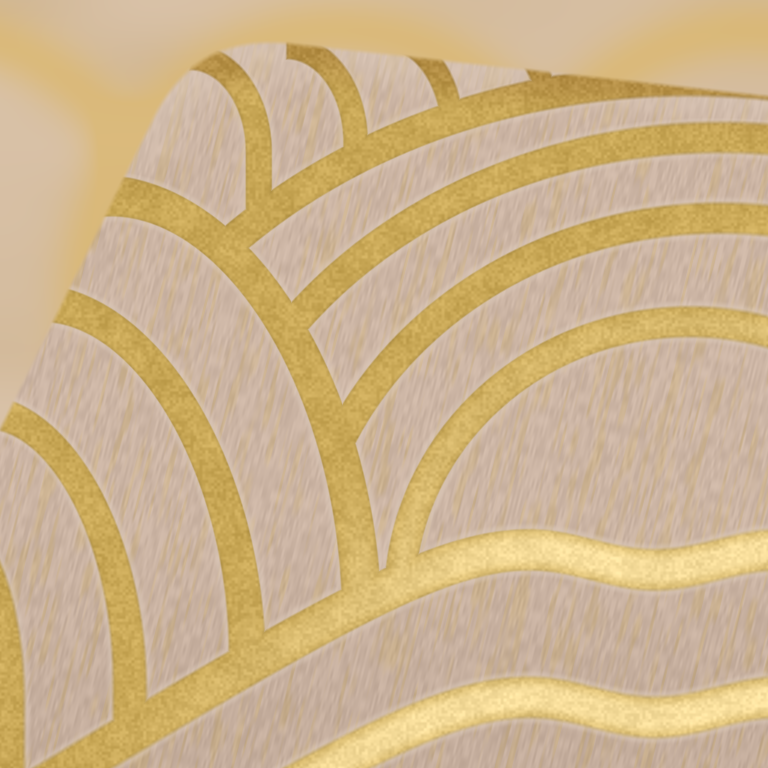
Write a Shadertoy shader that draws this pattern.

```glsl
// Draws a folded sheet of overlapping gold-foil scallops on woven beige, over a blurred backdrop.

const vec3 BEIGE = vec3(0.80, 0.71, 0.645);
const vec3 WARM_THREAD = vec3(0.80, 0.70, 0.57);
const vec3 PALE = vec3(0.87, 0.80, 0.74);
const vec3 GOLD = vec3(0.79, 0.66, 0.34);
const vec3 DARK_GOLD = vec3(0.66, 0.50, 0.23);
const vec3 BRIGHT_GOLD = vec3(0.97, 0.87, 0.61);

float hash(vec2 p) {
    vec3 q = fract(p.xyx * 0.1031);
    q += dot(q, q.yzx + 33.33);
    return fract((q.x + q.y) * q.z);
}

float noise(vec2 p) {
    vec2 i = floor(p), f = fract(p);
    f = f * f * (3.0 - 2.0 * f);
    return mix(mix(hash(i), hash(i + vec2(1, 0)), f.x),
               mix(hash(i + vec2(0, 1)), hash(i + vec2(1, 1)), f.x), f.y);
}

// Signed distance to an elliptic arch whose legs run straight down.
float arch(vec2 p, vec2 centre, vec2 radii) {
    vec2 q = p - centre;
    q.y = min(q.y, 0.0);
    float f = length(q / radii);
    return (f - 1.0) * f / max(length(q / (radii * radii)), 0.001);
}

float leftArch(vec2 p, float k) {
    vec2 centre = vec2(0.182, 0.690) + k * vec2(-0.107, 0.098) + k * k * vec2(0.008, -0.009);
    vec2 radii = vec2(0.289, 0.475) - k * vec2(0.040, 0.066) - k * k * vec2(0.010, 0.008);
    return arch(p - vec2(0.0, 0.25 * p.x), centre, radii);
}

float rightArch(vec2 p, float k) {
    vec2 centre = vec2(0.898 + 0.059 * k - 0.0195 * k * k, 0.781);
    vec2 radii = vec2(0.378, 0.362) + k * vec2(0.176, 0.150) - k * k * vec2(0.009, 0.015);
    return arch(p, centre, radii);
}

// Gently rolling arch of the lowest scallop, negative below the curve.
float lowerArch(vec2 p, float k) {
    float run = 0.63 * max(0.69 - p.x, 0.0);
    float bend = length(vec2(0.105, run));
    float roll = 0.013 * (1.0 - cos(19.3 * max(p.x - 0.69, 0.0)));
    float curve = 0.716 + 0.192 * k + bend - 0.105 + roll;
    return (curve - p.y) / length(vec2(1.0, 0.63 * run / bend));
}

// Lays one outlined scallop over the foil distance behind it.
float overlay(float behind, float outline, float rings, float halfWidth) {
    return min(outline < 0.0 ? rings : behind, abs(outline) - halfWidth);
}

float foilDistance(vec2 p) {
    float top = 1.0, right = 1.0, left = 1.0, low = 1.0;
    for (int i = 0; i < 4; i++) {
        float k = float(i);
        vec2 centre = vec2(0.247 + 0.126 * k, 0.198 - 0.013 * k);
        float stem = abs(arch(p, centre, vec2(0.090, 0.124))) - 0.017 + 0.001 * k;
        top = min(top, max(stem, centre.x - p.x));
        right = min(right, abs(rightArch(p, k)) - 0.020);
        left = min(left, abs(leftArch(p, k)) - 0.026 + 0.002 * k);
        low = min(low, abs(lowerArch(p, k)) - 0.027);
    }
    float d = overlay(top, rightArch(p, 3.0), right, 0.021);
    d = overlay(d, leftArch(p, 0.0), left, 0.026);
    return overlay(d, lowerArch(p, 0.0), low, 0.027);
}

// Rounded silhouette: smooth maximum of the left side and the fold.
float sheetDistance(vec2 p) {
    float side = dot(p - vec2(0.0, 0.56), vec2(-0.897, -0.442));
    float fold = 0.060 + 0.11 * (p.x - 0.404) - p.y;
    float blend = max(0.117 - abs(side - fold), 0.0) / 0.117;
    return max(side, fold) + 0.029 * blend * blend;
}

vec3 backdrop(vec2 p) {
    float haze = 0.0;
    for (int i = 0; i < 3; i++) {
        float d = arch(p, vec2(0.54 * float(i) - 0.10, 0.40), vec2(0.33, 0.36)) / 0.042;
        haze += exp(-d * d);
    }
    vec3 base = mix(vec3(0.82, 0.72, 0.59), vec3(0.85, 0.76, 0.66), noise(p * vec2(5.0, 11.0)));
    return mix(base, vec3(0.86, 0.72, 0.43), 0.75 * min(haze, 1.0));
}

vec3 fabric(vec2 p, float d, float foldLight) {
    vec2 weave = vec2(p.x + 0.25 * p.y, p.y - 0.25 * p.x);
    float streak = noise(weave * vec2(210.0, 18.0));
    float thread = noise(weave * vec2(330.0, 70.0) + 17.0);
    vec3 colour = mix(BEIGE, WARM_THREAD, smoothstep(0.50, 0.90, streak));
    colour += 0.07 * (thread - 0.5) - 0.03 * smoothstep(0.6, 1.0, p.y);
    float rim = smoothstep(0.010, 0.002, d);
    return mix(colour, PALE, max(0.45 * rim, 0.5 * foldLight));
}

vec3 foil(vec2 p, float d, float foldLight) {
    float sheen = smoothstep(0.64, 0.96, dot(p, vec2(0.7, 0.6))) * smoothstep(0.28, 0.60, p.y);
    float core = smoothstep(0.0, 0.018, -d);
    vec3 colour = mix(GOLD, BRIGHT_GOLD, sheen * (0.45 + 0.55 * core));
    colour = mix(colour, DARK_GOLD, 0.65 * foldLight);
    colour += 0.09 * (noise(p * 260.0) - 0.5) + 0.05 * (noise(p * 45.0) - 0.5);
    return colour * mix(0.93, 1.0, smoothstep(0.0, 0.005, -d));
}

void mainImage(out vec4 fragColor, in vec2 fragCoord) {
    vec2 p = fragCoord / iResolution.xy;
    p.y = 1.0 - p.y; // depth below the top edge
    float pixel = 1.0 / iResolution.y;
    float blur = max(pixel, mix(0.0015, 0.004, smoothstep(0.25, 0.65, distance(p, vec2(0.42, 0.45)))));
    float d = foilDistance(p);
    float sheet = sheetDistance(p);
    float foldLight = smoothstep(0.07, 0.0, -sheet) * smoothstep(0.30, 0.10, p.y);
    vec3 paper = mix(fabric(p, d, foldLight), foil(p, d, foldLight), smoothstep(blur, -blur, d));
    float cover = smoothstep(0.004, -0.004, sheet);
    fragColor = vec4(mix(backdrop(p), paper, cover), 1.0);
}
```
